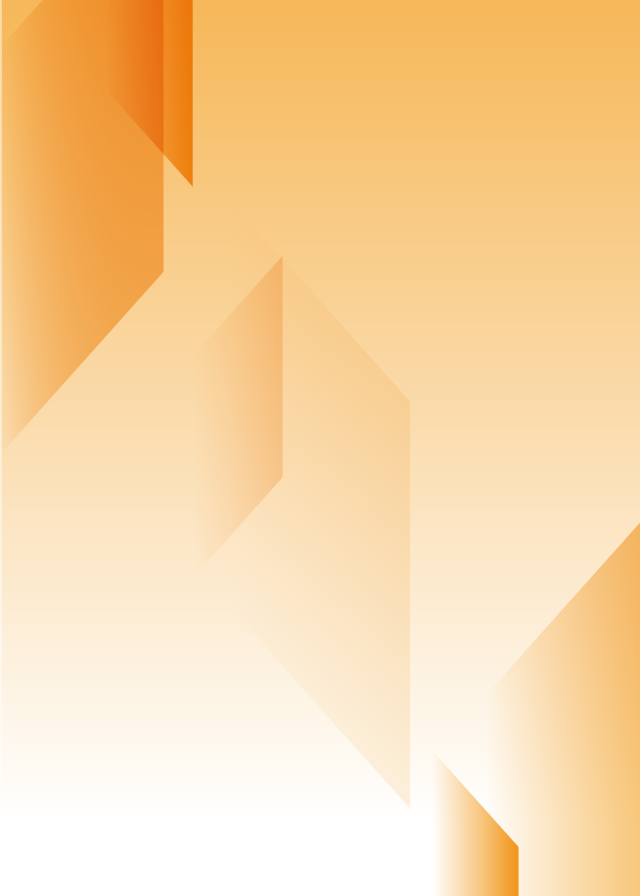
Reproduce this background procedurally as a WebGL 2 fragment shader.

```glsl
#version 300 es
precision highp float;

uniform vec2 u_resolution;
out vec4 outColor;

#define ASPECT 0.7135
#define SLOPE 1.12
#define FADE_START 0.99
#define FADE_LENGTH 0.91
#define SKY_COLOR vec3(0.965, 0.722, 0.353)
#define AMBER vec3(0.97, 0.78, 0.48)
#define DEEP_ORANGE vec3(0.96, 0.64, 0.10)
#define PEACH vec3(0.985, 0.885, 0.76)
#define PALE_PEACH vec3(0.99, 0.945, 0.87)
#define GOLD vec3(0.95, 0.61, 0.12)
#define RIM_WIDTH 0.002

// Coverage of the positive side of a signed distance, one pixel soft
float coverage(float dist) {
    return clamp(dist * u_resolution.y + 0.5, 0.0, 1.0);
}

// Multiplying tint of a slanted panel that fades in from its left side.
// span: left and right x; ends: bottom and top y on the right side
vec3 panel(vec2 p, vec2 span, vec2 ends, float slope, vec3 tint, float ease) {
    float t = clamp((p.x - span.x) / (span.y - span.x), 0.0, 1.0);
    float opacity = 1.0 - pow(1.0 - t, ease);
    float height = p.y - slope * (p.x - span.y);
    float slant = inversesqrt(1.0 + slope * slope);
    float mask = coverage(span.y - p.x)
               * coverage((height - ends.x) * slant)
               * coverage((ends.y - height) * slant);
    return mix(vec3(1.0), tint, opacity * mask);
}

void main() {
    // Height of the canvas is one unit
    vec2 p = gl_FragCoord.xy / u_resolution * vec2(ASPECT, 1.0);

    // Vertical backdrop, orange down to white
    float fade = clamp((FADE_START - p.y) / FADE_LENGTH, 0.0, 1.0);
    vec3 color = mix(SKY_COLOR, vec3(1.0), fade);

    // Upper left pair
    color *= panel(p, vec2(0.0, 0.1823), vec2(0.6966, 1.151), SLOPE, AMBER, 2.7);
    color *= panel(p, vec2(0.118, 0.3015 - 0.0867), vec2(0.7917, 2.0), -SLOPE, DEEP_ORANGE, 1.1);

    // Centre pair
    color *= panel(p, vec2(0.255, 0.457), vec2(0.0977, 0.5521), -SLOPE, PALE_PEACH, 1.0);
    color *= panel(p, vec2(0.216, 0.3151), vec2(0.4674, 0.7148), SLOPE, PEACH, 1.0);

    // Lower right pair
    color *= panel(p, vec2(0.5404, 0.716), vec2(-1.0, 0.4195), SLOPE, AMBER, 1.1);
    color *= panel(p, vec2(0.4818, 0.5781), vec2(-1.0, 0.0547), -SLOPE, GOLD, 1.0);

    // Thin pale rim on the left side
    color = mix(color, vec3(1.0), 0.5 * coverage(RIM_WIDTH - p.x));

    outColor = vec4(color, 1.0);
}
```
